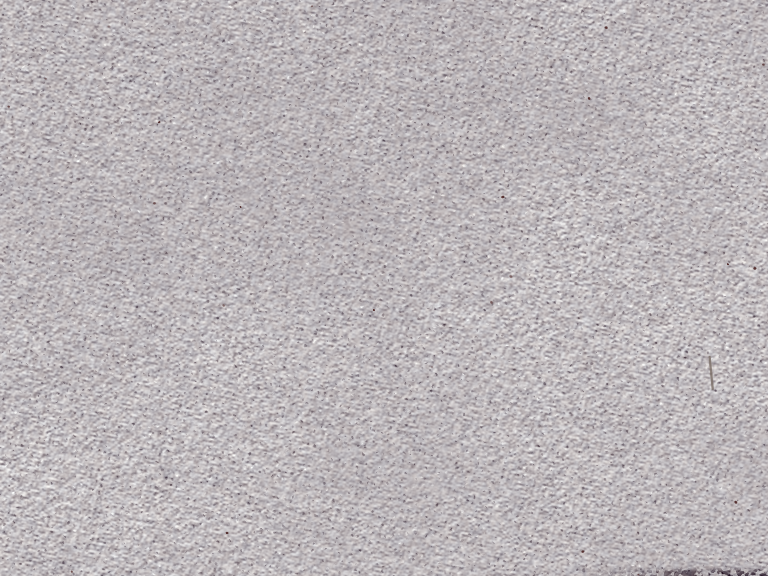
Reproduce this texture procedurally as a Shadertoy shader.

```glsl
// Fine-grained pale concrete: a bumpy height noise lit from above gives crisp grains,
// with softer mottling, irregular dark pits, bright flecks and a few brown stones.
// Broad noise varies the tone; dark grit and a thin twig lie near the right edge.

#define GRAINS 240.0          // grain rows per canvas height
#define BASE_TONE 0.745
#define RELIEF_CONTRAST 0.165
#define COARSE_CONTRAST 0.13
#define FINE_CONTRAST 0.10
#define PATCH_CONTRAST 0.034
#define PIT_DEPTH 0.25
#define FLECK_GAIN 0.13
#define CHROMA 0.018
#define STONE_COLOR vec3(0.34, 0.20, 0.20)
#define TWIG_COLOR vec3(0.47, 0.42, 0.39)

// Integer hash: three random values per cell and layer
vec3 hash3(vec2 cell, float layer) {
    uvec3 v = uvec3(ivec3(vec3(cell, layer))) * 1664525u + 1013904223u;
    for (int i = 0; i < 2; i++) {
        v.x += v.y * v.z;
        v.y += v.z * v.x;
        v.z += v.x * v.y;
        v ^= v >> 16u;
    }
    return vec3(v & 65535u) / 65535.0;
}

// Smooth value noise, centred on zero
float noise(vec2 p, float layer) {
    vec2 cell = floor(p), f = fract(p);
    f = f * f * (3.0 - 2.0 * f);
    float low = mix(hash3(cell, layer).x, hash3(cell + vec2(1, 0), layer).x, f.x);
    float high = mix(hash3(cell + vec2(0, 1), layer).x, hash3(cell + vec2(1, 1), layer).x, f.x);
    return mix(low, high, f.y) - 0.5;
}

vec2 rotate(vec2 p, float angle) {
    float c = cos(angle), s = sin(angle);
    return vec2(c * p.x - s * p.y, s * p.x + c * p.y);
}

// Height of the bumps, stretched sideways
float bumps(vec2 p) {
    return noise(rotate(p, 0.2) * vec2(0.82, 1.1), 1.0);
}

// Soft elliptical spots, at most one per cell; radius in cell units
float spots(vec2 p, float layer, float density, vec2 radius) {
    vec2 cell = floor(p);
    vec3 rnd = hash3(cell, layer), look = hash3(cell, layer + 50.0);
    vec2 center = mix(radius, 1.0 - radius, rnd.xy);
    vec2 d = rotate(fract(p) - center, (look.x - 0.5) * 1.6);
    float dist = length(d / (radius * mix(0.6, 1.0, look.y)));
    return step(rnd.z, density) * (1.0 - smoothstep(0.25, 1.0, dist)) * mix(0.25, 1.0, look.z);
}

float segmentDistance(vec2 p, vec2 a, vec2 b) {
    vec2 ab = b - a;
    return length(p - a - ab * clamp(dot(p - a, ab) / dot(ab, ab), 0.0, 1.0));
}

void mainImage(out vec4 fragColor, in vec2 fragCoord) {
    vec2 uv = fragCoord / iResolution.y;
    float aspect = iResolution.x / iResolution.y;
    vec2 p = uv * GRAINS;

    // Lit relief plus soft mottling, a little stronger in the shadows
    vec2 light = vec2(-0.15, 0.42);
    float relief = bumps(p - light) - bumps(p + light);
    float coarse = noise(rotate(p, -0.15) * vec2(0.66, 0.85), 9.0);
    float fine = noise(rotate(p, -0.45) * vec2(1.1, 1.3), 2.0);
    float broad = noise(uv * 5.0, 3.0) + 0.5 * noise(rotate(uv, 0.6) * vec2(13.0, 19.0), 4.0);
    float grain = RELIEF_CONTRAST * relief + COARSE_CONTRAST * coarse + FINE_CONTRAST * fine;
    grain -= grain * grain;
    float tone = BASE_TONE + grain * (1.0 + 0.4 * broad) + PATCH_CONTRAST * broad;
    tone -= 0.012 * smoothstep(0.5, 1.3, uv.y + 0.3 * (1.0 - uv.x / aspect));

    // Dark pits and bright flecks, with outlines bent by the grain
    vec2 bent = p + vec2(coarse, fine) * 0.8;
    tone -= PIT_DEPTH * spots(rotate(bent, 0.3) * 0.36, 5.0, 0.6, vec2(0.34, 0.28));
    tone += FLECK_GAIN * spots(rotate(bent, -0.2) * 0.28, 6.0, 0.35, vec2(0.34, 0.21));

    // Grit gathered along the lower right edge
    float edge = smoothstep(0.7, 0.95, uv.x / aspect) * (1.0 - smoothstep(0.004, 0.02, uv.y));
    tone -= edge * 0.45 * smoothstep(-0.15, 0.2, coarse + 0.5 * fine);

    // Faint mauve tint, stronger in the shadows
    vec3 color = vec3(tone, tone - 0.02 - 0.08 * (BASE_TONE - tone), tone - 0.009);
    float tint = CHROMA * noise(p * 0.55, 7.0);
    color += vec3(tint, 0.0, -tint);

    // Rare brown stones and one twig
    float stone = spots(rotate(uv + bent * 0.0005, 0.4) * 11.0, 8.0, 0.1, vec2(0.055, 0.045));
    color = mix(color, STONE_COLOR, min(1.0, 1.3 * stone));
    float twig = segmentDistance(uv, vec2(0.928 * aspect, 0.325), vec2(0.924 * aspect, 0.38));
    color = mix(color, TWIG_COLOR, 0.8 * (1.0 - smoothstep(0.0008, 0.0032, twig)));

    fragColor = vec4(clamp(color, 0.0, 1.0), 1.0);
}
```
